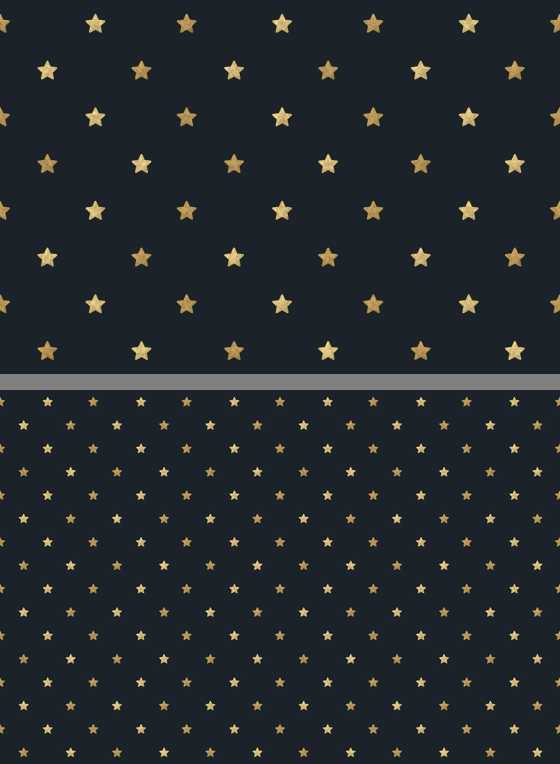
Top, the tile; bottom, the same tile 2 across and 2 down.
Write a WebGL 1 fragment shader that draws this pattern.

```glsl
precision highp float;

uniform vec2 u_resolution;

// Layout, in half-column by row units
const vec2 GRID = vec2(12.0, 8.0);
const float DROP = 0.018;
const float NUDGE_PLAIN = 0.045;
const float NUDGE_STAGGERED = 0.016;

// Star shape
const float STAR_RADIUS = 0.198;
const float INNER_RATIO = 0.48;
const float ROUNDING = 0.022;
const float HALO_WIDTH = 0.045;

// Foil texture
const float GRAIN_FREQ = 32.0;
const float BLOTCH_FREQ = 12.0;
const float GRAIN_AMOUNT = 0.22;
const float BLOTCH_AMOUNT = 0.14;
const float SHEEN_AMOUNT = 0.45;

const vec3 NIGHT = vec3(0.104, 0.132, 0.160);
const vec3 HALO = vec3(0.105, 0.130, 0.120);
const vec3 PALE_GOLD = vec3(0.83, 0.73, 0.48);
const vec3 DEEP_GOLD = vec3(0.71, 0.58, 0.34);

float hash(vec2 p) {
  return fract(sin(dot(p, vec2(12.9898, 78.233))) * 43758.5453);
}

// Value noise that wraps over the whole grid
float wrapNoise(vec2 p, float freq) {
  vec2 period = GRID * freq;
  vec2 cell = floor(p * freq);
  vec2 f = fract(p * freq);
  f = f * f * (3.0 - 2.0 * f);
  vec2 lo = mod(cell, period);
  vec2 hi = mod(cell + 1.0, period);
  return mix(mix(hash(lo), hash(vec2(hi.x, lo.y)), f.x),
             mix(hash(vec2(lo.x, hi.y)), hash(hi), f.x), f.y);
}

// Signed distance to a five-pointed star, by folding into one half point
float starDistance(vec2 p, float radius, float innerRatio) {
  const vec2 foldA = vec2(0.80902, -0.58779);
  const vec2 foldB = vec2(-0.80902, -0.58779);
  p.x = abs(p.x);
  p -= 2.0 * max(dot(foldA, p), 0.0) * foldA;
  p -= 2.0 * max(dot(foldB, p), 0.0) * foldB;
  p.x = abs(p.x);
  p.y -= radius;
  vec2 edge = innerRatio * vec2(0.58779, 0.80902) - vec2(0.0, 1.0);
  float h = clamp(dot(p, edge) / dot(edge, edge), 0.0, radius);
  return length(p - edge * h) * sign(p.y * edge.x - p.x * edge.y);
}

void main() {
  vec2 p = gl_FragCoord.xy / u_resolution * GRID;
  float pixel = GRID.y / u_resolution.y;

  // Staggered lattice: every other row shifts by half a column
  float row = floor(p.y);
  float stagger = 1.0 - mod(row, 2.0);
  float column = floor((p.x - stagger) * 0.5 + 0.5);
  float oddColumn = mod(column, 2.0);
  float pale = mod(column + stagger * floor(row * 0.5), 2.0);

  // Slight horizontal misplacement of alternate stars
  float nudge = mix(NUDGE_PLAIN * oddColumn,
                    NUDGE_STAGGERED * (1.0 + oddColumn), stagger);
  vec2 center = vec2(2.0 * column + stagger + nudge, row + 0.5 - DROP);
  vec2 local = p - center;
  float d = starDistance(local, STAR_RADIUS, INNER_RATIO) - ROUNDING;

  // Foil: diagonal sheen, soft blotches and fine grain
  vec2 id = vec2(mod(column, GRID.x * 0.5), row);
  float tilt = mix(-0.6, 0.6, hash(id + 7.0));
  float sheen = dot(local, normalize(vec2(-0.5 + tilt, 0.8)));
  float shade = 1.0 + SHEEN_AMOUNT * sheen
    + BLOTCH_AMOUNT * (wrapNoise(p, BLOTCH_FREQ) - 0.5)
    + GRAIN_AMOUNT * (wrapNoise(p, GRAIN_FREQ) - 0.5);
  vec3 foil = mix(DEEP_GOLD, PALE_GOLD, pale) * shade;

  // Faint warm halo, then the star
  vec3 color = mix(HALO, NIGHT, smoothstep(0.5 * HALO_WIDTH, HALO_WIDTH, d));
  color = mix(foil, color, smoothstep(-0.75 * pixel, 0.75 * pixel, d));
  gl_FragColor = vec4(color, 1.0);
}
```
